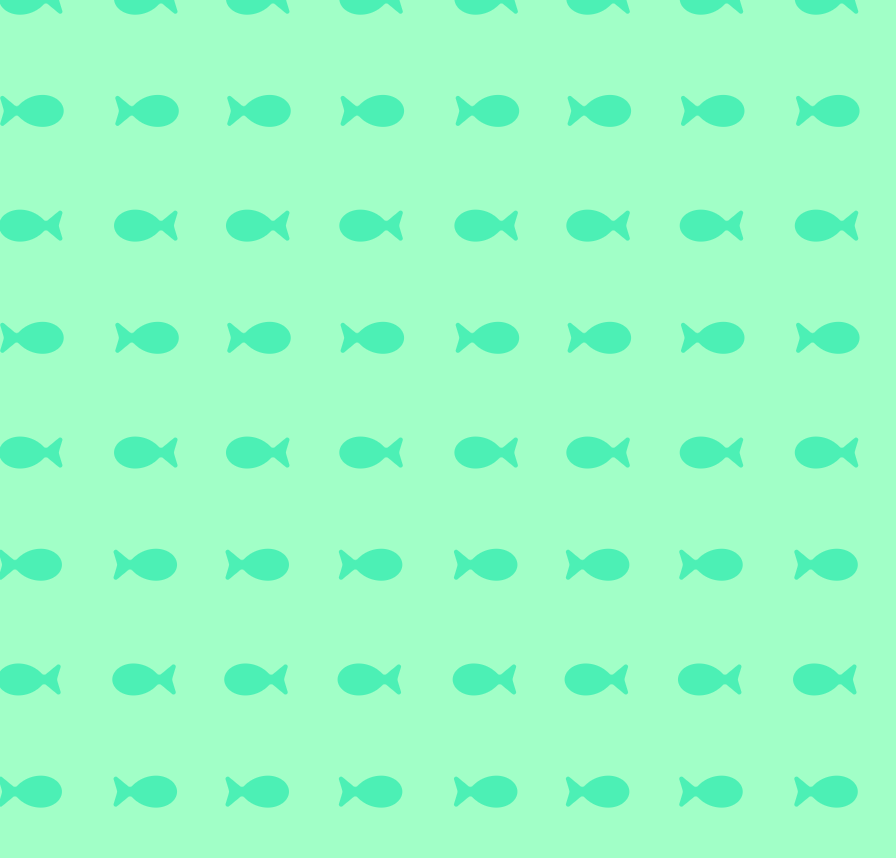
Reproduce this pattern procedurally as a Shadertoy shader.

```glsl
// Rows of small flat fish on pale mint, facing left and right in turn.
// Each fish is a distance field: a rounded body smoothly joined to a forked tail.
// The grid is 768 units wide, with slight drift between columns and rows.

float segment(vec2 p, vec2 a, vec2 b) {
    vec2 ab = b - a;
    return length(p - a - ab * clamp(dot(p - a, ab) / dot(ab, ab), 0.0, 1.0));
}

float side(vec2 p, vec2 a, vec2 b) {
    return (b.x - a.x) * (p.y - a.y) - (b.y - a.y) * (p.x - a.x);
}

// Elliptic head on the right, long circular arcs tapering to the left
float bodyDistance(vec2 p) {
    p = vec2(p.x - 9.5, abs(p.y));
    if (p.x < 0.0) return length(p + vec2(0.0, 14.3)) - 28.0;
    vec2 radii = vec2(18.0, 13.7);
    float k = length(p / radii);
    return k * (k - 1.0) / max(length(p / (radii * radii)), 0.001);
}

// Mirrored triangle with rounded tips and a soft notch
float tailDistance(vec2 p) {
    p.y = sqrt(p.y * p.y + 1.0);
    vec2 root = vec2(-11.6, 0.0), tip = vec2(-25.0, 11.0), notch = vec2(-21.6, 0.0);
    float d = min(segment(p, root, tip), segment(p, tip, notch));
    bool inside = side(p, root, tip) > 0.0 && side(p, tip, notch) > 0.0;
    return (inside ? -d : d) - 1.9;
}

float smoothUnion(float a, float b, float k) {
    float h = max(k - abs(a - b), 0.0) / k;
    return min(a, b) - h * h * k * 0.25;
}

void mainImage(out vec4 fragColor, in vec2 fragCoord) {
    float unit = 768.0 / iResolution.x;
    vec2 p = vec2(fragCoord.x, iResolution.y - fragCoord.y) * unit;

    // Rows, counted from the top; odd rows face right
    float row = floor((p.y + 1.1) / 97.25 + 0.5);
    float odd = mod(row, 2.0);
    p.y -= row * 97.25 - 1.1 - 1.1 * odd;

    // Columns, with a small uneven spacing
    p.x += 0.5 * (1.0 - odd) + 1.5 * step(4.5, row);
    float column = floor((p.x - 27.6) / 97.25 + 0.5);
    p.x -= 27.6 + column * 97.25 + 0.9 * sin(2.1 * column - 0.6);
    p.x *= 2.0 * odd - 1.0;

    float fish = smoothUnion(bodyDistance(p), tailDistance(p), 3.0);
    float coverage = clamp(0.5 - fish / unit, 0.0, 1.0);
    vec3 mint = vec3(0.63, 1.0, 0.78), teal = vec3(0.30, 0.94, 0.71);
    fragColor = vec4(mix(mint, teal, coverage), 1.0);
}
```
